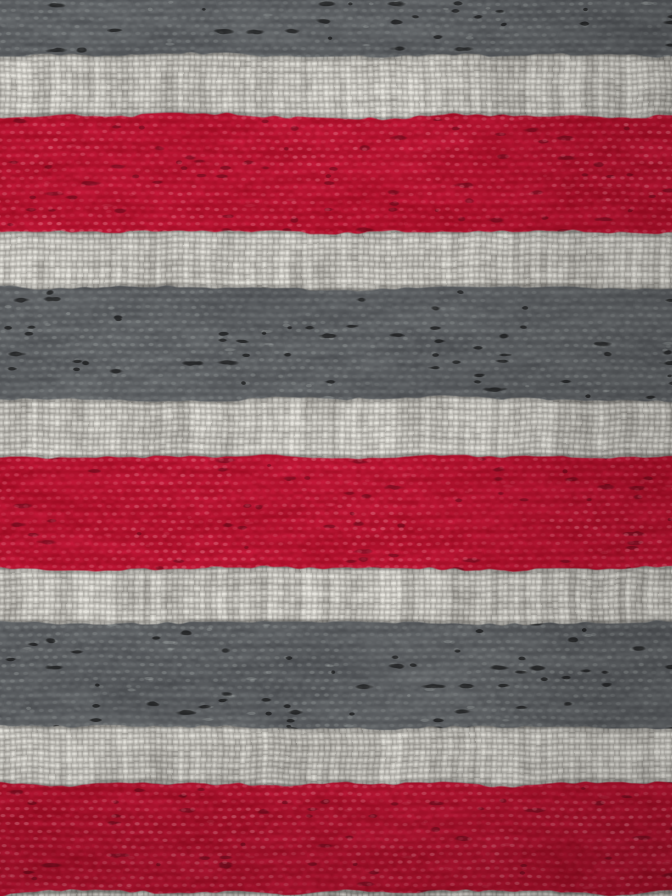
Write a Shadertoy shader that draws this texture.

```glsl
// Woven upholstery stripes: red and charcoal chenille bands between pale linen.
// Signed distances to wavy bands choose the yarn; staggered stitch dots, a plain
// weave, random flecks and streaks of value noise give the cloth its surface.

// Stripe layout, measured in repeats downwards from the top of a red band
const float FIRST_RED = 0.130;             // depth of the first full red band
const vec2 REPEAT_RATE = vec2(2.578, 0.138); // linear and slight quadratic term
const vec2 RED_BAND = vec2(0.168, 0.168);  // centre, half width
const vec2 GREY_BAND = vec2(0.663, 0.162);
const float EDGE_WAVE = 0.018;

// Thread counts per canvas height
const vec2 STITCHES = vec2(97.0, 118.0);
const vec2 LINEN_THREADS = vec2(160.0, 152.0);

const vec3 RED_DARK = vec3(0.56, 0.025, 0.105);
const vec3 RED_LIGHT = vec3(0.76, 0.10, 0.23);
const vec3 RED_STITCH = vec3(0.83, 0.40, 0.47);
const vec3 GREY_DARK = vec3(0.26, 0.27, 0.285);
const vec3 GREY_LIGHT = vec3(0.41, 0.425, 0.435);
const vec3 GREY_STITCH = vec3(0.54, 0.56, 0.56);
const vec3 LINEN_DARK = vec3(0.49, 0.48, 0.46);
const vec3 LINEN_LIGHT = vec3(0.87, 0.865, 0.84);

float hash(vec2 p) {
    vec3 q = fract(vec3(p.xyx) * 0.1031);
    q += dot(q, q.yzx + 33.33);
    return fract((q.x + q.y) * q.z);
}

float noise(vec2 p) {
    vec2 i = floor(p), f = fract(p);
    f = f * f * (3.0 - 2.0 * f);
    return mix(mix(hash(i), hash(i + vec2(1, 0)), f.x),
               mix(hash(i + vec2(0, 1)), hash(i + vec2(1, 1)), f.x), f.y);
}

// Signed distance to a repeating band, negative inside
float bandDistance(float t, vec2 band) {
    return abs(fract(t - band.x + 0.5) - 0.5) - band.y;
}

// Short ragged horizontal marks scattered over a jittered grid
float flecks(vec2 p, vec2 grid, float density, float seed) {
    vec2 q = p * grid + seed;
    vec2 cell = floor(q);
    vec2 centre = 0.5 + 0.3 * (vec2(hash(cell + 3.1), hash(cell + 8.7)) - 0.5);
    vec2 size = vec2(mix(0.12, 0.34, hash(cell + 5.3)), 0.30);
    float ragged = 0.5 * (noise(p * vec2(170.0, 240.0) + seed) - 0.5);
    float d = length((fract(q) - centre) / size) + ragged;
    return step(hash(cell), density) * (1.0 - smoothstep(0.5, 1.1, d));
}

// Chenille: x = pile tone, y = strength of the stitch dot
vec2 chenille(vec2 p) {
    vec2 q = p * STITCHES;
    q.y += 0.35 * (noise(p * vec2(9.0, 5.0)) - 0.5);
    float row = floor(q.y);
    q.x += 0.5 * mod(row, 2.0) + 0.25 * hash(vec2(row, 4.0));
    vec2 cell = floor(q);
    vec2 local = fract(q) - 0.5;
    local.y += 0.16 * (hash(cell + 21.0) - 0.5);
    float dot_ = 1.0 - smoothstep(0.4, 1.15, length(local / vec2(0.34, 0.27)));
    dot_ *= mix(0.25, 1.0, hash(cell + 40.0));
    dot_ *= mix(0.4, 1.1, noise(p * vec2(14.0, 24.0)));
    float groove = 0.5 + 0.5 * cos(6.2832 * local.y);
    float streak = noise(p * vec2(22.0, 125.0) + 7.0);
    float cloud = noise(p * vec2(6.0, 12.0) + 2.0);
    float fuzz = noise(p * vec2(200.0, 300.0));
    float tone = 0.22 * groove + 0.34 * streak + 0.24 * cloud + 0.30 * fuzz;
    return vec2(tone, dot_);
}

// Plain weave with alternating raised threads and uneven yarns
vec3 linen(vec2 p) {
    vec2 q = p * LINEN_THREADS;
    q += 0.5 * vec2(noise(p * vec2(8.0, 30.0)), noise(p * vec2(30.0, 8.0)));
    vec2 cell = floor(q);
    vec2 ridge = 0.5 - 0.5 * cos(6.2832 * fract(q));
    float over = mod(cell.x + cell.y, 2.0);
    float bump = mix(ridge.x, ridge.y, 0.35 + 0.3 * over) * (0.6 + 0.4 * ridge.y);
    float warp = noise(vec2(q.x * 0.8, p.y * 9.0)) - 0.5;
    float weft = noise(vec2(p.x * 12.0, q.y)) - 0.5;
    float grain = hash(cell + 11.0) - 0.5;
    float tone = 0.32 + 0.55 * bump + 0.36 * warp + 0.16 * weft + 0.20 * grain;
    return mix(LINEN_DARK, LINEN_LIGHT, clamp(tone, 0.0, 1.0));
}

void mainImage(out vec4 fragColor, in vec2 fragCoord) {
    vec2 p = fragCoord / iResolution.y;
    float across = fragCoord.x / iResolution.x;
    float depth = 1.0 - p.y - FIRST_RED;

    // Repeat coordinate with soft, irregular band edges
    float t = depth * (REPEAT_RATE.x + REPEAT_RATE.y * depth);
    t += EDGE_WAVE * (noise(p * vec2(16.0, 9.0)) - 0.5);
    t += 0.5 * EDGE_WAVE * (noise(p * vec2(75.0, 30.0)) - 0.5);
    float blur = 0.8 * REPEAT_RATE.x / iResolution.y + 0.001;
    float redDist = bandDistance(t, RED_BAND);
    float greyDist = bandDistance(t, GREY_BAND);

    // Yarn colours
    vec2 pile = chenille(p);
    float dark = max(flecks(p, vec2(26.0, 100.0), 0.09, 17.0),
                     flecks(p, vec2(42.0, 130.0), 0.07, 53.0));
    float pale = flecks(p, vec2(45.0, 150.0), 0.035, 91.0);
    vec3 red = mix(RED_DARK, RED_LIGHT, pile.x) * (1.0 - 0.25 * dark);
    red = mix(red, RED_STITCH, 0.62 * pile.y + 0.15 * pale);
    vec3 grey = mix(GREY_DARK, GREY_LIGHT, pile.x);
    grey = mix(grey, GREY_STITCH, 0.48 * pile.y + 0.45 * pale) * (1.0 - 0.55 * dark);

    // Linen with a thin shadow beside the raised pile
    vec3 color = linen(p) * mix(0.80, 1.0, smoothstep(0.0, 0.016, min(redDist, greyDist)));
    color = mix(color, red, 1.0 - smoothstep(-blur, blur, redDist));
    color = mix(color, grey, 1.0 - smoothstep(-blur, blur, greyDist));

    // Uneven room light: dimmer at the right and along the bottom
    float light = 1.04 - 0.10 * smoothstep(0.55, 1.0, across);
    light *= 1.0 - 0.14 * (1.0 - smoothstep(0.0, 0.22, p.y));
    fragColor = vec4(color * light, 1.0);
}
```
